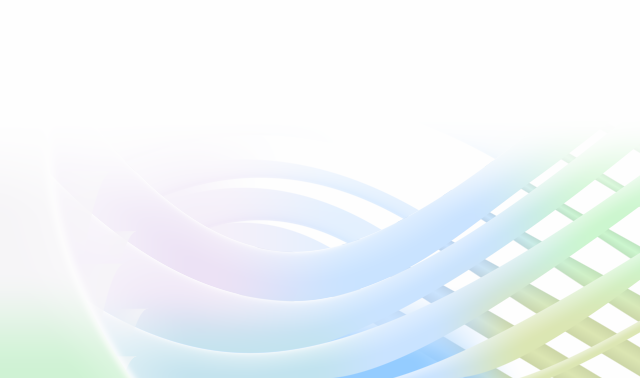
Write a WebGL 1 fragment shader that draws this background.

```glsl
precision highp float;
// Pale sweeping ribbons under a white sky: nested valley curves with bright rims,
// soft arches behind them, a lattice of crossing ribs at right and fins at left.
// Curves live on a GRID-sized plane with y pointing down, stretched to the canvas.
uniform vec2 u_resolution;

#define GRID vec2(768.0, 453.0)
#define WHITE vec3(0.995)
#define LILAC vec3(0.925, 0.885, 0.96)
#define BLUE vec3(0.79, 0.89, 1.0)
#define DEEP_BLUE vec3(0.58, 0.80, 1.0)
#define GREEN vec3(0.80, 0.965, 0.81)
#define LIME vec3(0.86, 0.90, 0.70)
#define TEAL vec3(0.75, 0.89, 0.93)
#define RIB_SPACING 107.0
#define RIB_SLOPE 0.6

// Antialiased step: 0 below zero, 1 above, for a signed grid distance.
float edge(float d) {
  float w = 0.8 * GRID.y / u_resolution.y;
  return smoothstep(-w, w, d);
}

// Valley floor at 'low'; parabola on the left, flattening rise on the right.
float valley(float x, vec2 low, float left, float right, float flatten) {
  float d = x - low.x;
  float rise = d < 0.0 ? left * d * d : right * d * d / (1.0 + flatten * d);
  return low.y - rise;
}

// Light that colours every surface according to its place.
vec3 tint(vec2 p) {
  vec3 c = mix(LILAC, BLUE, smoothstep(250.0, 430.0, p.x));
  c = mix(c, GREEN, smoothstep(560.0, 720.0, p.x));
  float low = smoothstep(340.0, 430.0, p.y);
  c = mix(c, TEAL, 0.9 * low * (1.0 - smoothstep(370.0, 470.0, p.x)));
  c = mix(c, LIME, smoothstep(510.0, 640.0, p.x) * smoothstep(290.0, 400.0, p.y));
  return mix(c, WHITE, 0.55 * (1.0 - smoothstep(100.0, 240.0, p.x)));
}

// Band between two curves, deepening downward from a bright upper rim.
vec3 ribbon(vec3 col, vec2 p, float top, float bottom) {
  float depth = p.y - top;
  float t = clamp(depth / max(bottom - top, 1.0), 0.0, 1.0);
  vec3 shade = mix(WHITE, tint(p), 0.68 + 0.32 * smoothstep(0.0, 0.75, t));
  float rim = exp(-max(depth, 0.0) / 4.0);
  rim *= mix(0.75, 0.2, smoothstep(380.0, 500.0, p.x));
  shade = mix(shade, WHITE, rim);
  return mix(col, shade, edge(depth) * edge(bottom - p.y));
}

// Pale haze cut by white crescents that widen with height.
vec3 arches(vec2 p) {
  float gap = 0.0;
  float contour = 0.0;
  for (int i = 0; i < 4; i++) {
    float k = float(i);
    float bend = 0.0025 / (1.0 + 0.5 * k);
    float outer = 264.0 - 51.0 * k + bend * pow(p.x - 312.0, 2.0);
    float inner = 267.0 - 51.0 * k + 5.0 * k + 4.0 * k * k
                + 1.1 * bend * pow(p.x - 292.0, 2.0);
    float inside = edge(p.y - outer) * edge(inner - p.y);
    gap = max(gap, inside * smoothstep(220.0, 330.0, p.x + 35.0 * k * (1.0 - 0.6 * k)));
    contour += exp(-abs(p.y - outer + 3.0) / 6.0) * edge(outer - p.y);
  }
  float haze = 0.5 + 0.2 * min(contour, 1.0);
  return mix(WHITE, tint(p), haze * (1.0 - gap));
}

// Ribs running down to the right, seen through the openings between ribbons.
vec3 lattice(vec2 p) {
  float s = (p.x - (p.y - 265.0) / RIB_SLOPE) / RIB_SPACING;
  float across = abs(fract(s - 0.05) - 0.5);
  float halfWidth = mix(0.10, 0.27, smoothstep(230.0, 400.0, p.y));
  float rib = edge((halfWidth - across) * RIB_SPACING * 0.5);
  vec3 shade = tint(p) * (1.0 - 0.07 * across / halfWidth);
  vec3 col = mix(WHITE, shade, rib);
  vec3 pool = mix(BLUE, DEEP_BLUE, smoothstep(385.0, 435.0, p.y));
  float pooled = 1.0 - smoothstep(480.0, 610.0, p.x - 0.5 * max(p.y - 410.0, 0.0));
  return mix(col, pool, pooled * smoothstep(340.0, 410.0, p.y));
}

// Flat-topped blade whose right side curves back below its tip.
vec3 fin(vec3 col, vec2 p, vec2 tip, vec2 size) {
  float t = clamp((p.y - tip.y) / size.y, 0.0, 1.0);
  float right = tip.x - size.x * sqrt(t);
  float mask = edge(p.y - tip.y) * edge(right - p.x) * (1.0 - t * t);
  mask *= smoothstep(right - 2.0 * size.x, right, p.x);
  return mix(col, mix(tint(p), WHITE, 0.6) * 0.985, mask);
}

void main() {
  vec2 p = gl_FragCoord.xy / u_resolution * GRID;
  p.y = GRID.y - p.y;
  // Upper edges of the five ribbons, front to back.
  float a = valley(p.x, vec2(355.0, 302.0), 0.0026, 0.0032, 0.0027);
  float b = valley(p.x, vec2(355.0, 361.0), 0.00175, 0.003, 0.0029);
  float c = valley(p.x, vec2(300.0, 423.0), 0.00165, 0.0017, 0.0016);
  float d = valley(p.x, vec2(400.0, 465.0), 0.0, 0.003, 0.0041);
  float e = valley(p.x, vec2(560.0, 465.0), 0.0, 0.004, 0.0055);
  vec3 col = mix(arches(p), lattice(p), edge(p.y - a));
  col = ribbon(col, p, a, b - 12.0 * smoothstep(470.0, 640.0, p.x));
  col = ribbon(col, p, b, c - 0.1 * max(p.x - 390.0, 0.0));
  col = ribbon(col, p, c, d - 0.12 * max(p.x - 300.0, 0.0));
  col = ribbon(col, p, d, e - 0.17 * max(p.x - 480.0, 0.0));
  col = ribbon(col, p, e, e + 14.0);
  // Two columns of fins beside the spine.
  for (int i = 0; i < 3; i++) {
    float k = float(i);
    col = fin(col, p, vec2(165.0 + 13.0 * k, 277.0 + 93.0 * k), vec2(20.0, 35.0));
    col = fin(col, p, vec2(135.0 + 15.0 * k, 205.0 + 111.0 * k), vec2(36.0, 110.0));
  }
  // Left panel and its glowing spine.
  float spine = p.x - 58.0 - 0.0012 * pow(max(p.y - 165.0, 0.0), 2.0);
  vec3 panel = mix(vec3(0.965, 0.96, 0.97), vec3(0.81, 0.95, 0.83), smoothstep(320.0, 453.0, p.y));
  col = mix(col, mix(panel, WHITE, 0.25 * smoothstep(-70.0, 0.0, spine)), edge(-spine));
  col = mix(col, WHITE, 0.7 * exp(-pow(spine / 7.0, 2.0)));
  // Everything dissolves into white toward the top.
  col = mix(WHITE, col, smoothstep(140.0, 265.0, p.y));
  gl_FragColor = vec4(col, 1.0);
}
```
